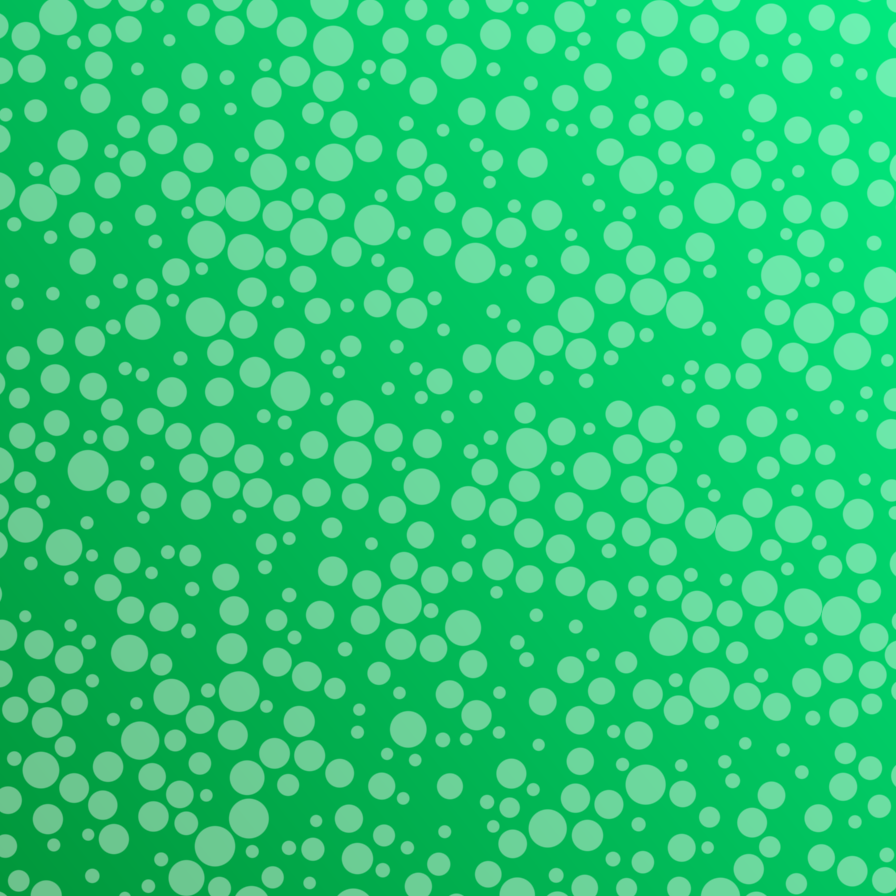
Give the GLSL for this pattern, as a three.js fragment shader.

```glsl
varying vec2 vUv;

// Layout, with lengths in cells unless noted
const float CELLS = 24.0;        // cells across the canvas
const float GRID_ANGLE = 0.4;    // hides the axes of the grid
const float ROW_SHIFT = 0.25;    // brick offset of alternate rows
const float JITTER = 0.95;       // wander of a disc, less its radius
const float GAP = 0.13;          // clear space kept between discs
const float EDGE = 0.0011;       // half width of soft rim, canvas units

// Share of discs up to each size class
const float SMALL_SHARE = 0.34;
const float MIDDLE_SHARE = 0.47;
const float MEDIUM_SHARE = 0.90;

// Radius range of each size class
const vec2 SMALL_RADIUS = vec2(0.16, 0.20);
const vec2 MIDDLE_RADIUS = vec2(0.27, 0.32);
const vec2 MEDIUM_RADIUS = vec2(0.345, 0.42);
const vec2 LARGE_RADIUS = vec2(0.46, 0.55);

// Colours
const vec3 DEEP_GREEN = vec3(0.005, 0.590, 0.230);
const vec3 BRIGHT_GREEN = vec3(0.005, 0.915, 0.495);
const vec2 GRADIENT_AXIS = vec2(0.56, 0.44);
const vec3 DISC_COLOR = vec3(1.0, 0.99, 0.98);
const float DISC_OPACITY = 0.42;

vec4 hash42(vec2 p) {
  vec4 q = fract(p.xyxy * vec4(0.1031, 0.1030, 0.0973, 0.1099));
  q += dot(q, q.wzxy + 33.33);
  return fract((q.xxyz + q.yzzw) * q.zywx);
}

float discRadius(float kind, float t) {
  vec2 range = LARGE_RADIUS;
  if (kind < SMALL_SHARE) range = SMALL_RADIUS;
  else if (kind < MIDDLE_SHARE) range = MIDDLE_RADIUS;
  else if (kind < MEDIUM_SHARE) range = MEDIUM_RADIUS;
  return mix(range.x, range.y, t);
}

// Centre in xy, radius in z
vec3 seedDisc(vec2 cell) {
  vec4 rnd = hash42(cell + 64.0);
  float radius = discRadius(rnd.z, rnd.w);
  vec2 center = cell + 0.5 + (rnd.xy - 0.5) * (JITTER - radius);
  center.x += ROW_SHIFT * (2.0 * mod(cell.y, 2.0) - 1.0);
  return vec3(center, radius);
}

// Half the move that parts two crowded discs; zero for a disc and itself
vec2 push(vec3 a, vec3 b) {
  vec2 away = a.xy - b.xy;
  float dist = max(length(away), 0.0001);
  return away / dist * 0.5 * max(a.z + b.z + GAP - dist, 0.0);
}

float discCoverage(vec2 p) {
  vec2 home = floor(p);
  vec3 seeds[49];
  vec3 eased[25];

  // Scatter
  for (int j = 0; j < 7; j++)
    for (int i = 0; i < 7; i++)
      seeds[j * 7 + i] = seedDisc(home + vec2(float(i), float(j)) - 3.0);

  // First round of spreading
  for (int j = 0; j < 5; j++)
    for (int i = 0; i < 5; i++) {
      vec3 disc = seeds[(j + 1) * 7 + i + 1];
      vec2 move = vec2(0.0);
      for (int v = 0; v < 3; v++)
        for (int u = 0; u < 3; u++)
          move += push(disc, seeds[(j + v) * 7 + i + u]);
      eased[j * 5 + i] = vec3(disc.xy + move, disc.z);
    }

  // Second round, then draw
  float soft = EDGE * CELLS;
  float cover = 0.0;
  for (int j = 0; j < 3; j++)
    for (int i = 0; i < 3; i++) {
      vec3 disc = eased[(j + 1) * 5 + i + 1];
      vec2 move = vec2(0.0);
      for (int v = 0; v < 3; v++)
        for (int u = 0; u < 3; u++)
          move += push(disc, eased[(j + v) * 5 + i + u]);
      float d = length(p - disc.xy - move) - disc.z;
      cover = max(cover, 1.0 - smoothstep(-soft, soft, d));
    }
  return cover;
}

void main() {
  float c = cos(GRID_ANGLE);
  float s = sin(GRID_ANGLE);
  vec2 gridPoint = mat2(c, s, -s, c) * vUv * CELLS;

  vec3 color = mix(DEEP_GREEN, BRIGHT_GREEN, dot(vUv, GRADIENT_AXIS));
  color = mix(color, DISC_COLOR, DISC_OPACITY * discCoverage(gridPoint));
  gl_FragColor = vec4(color, 1.0);
}
```
